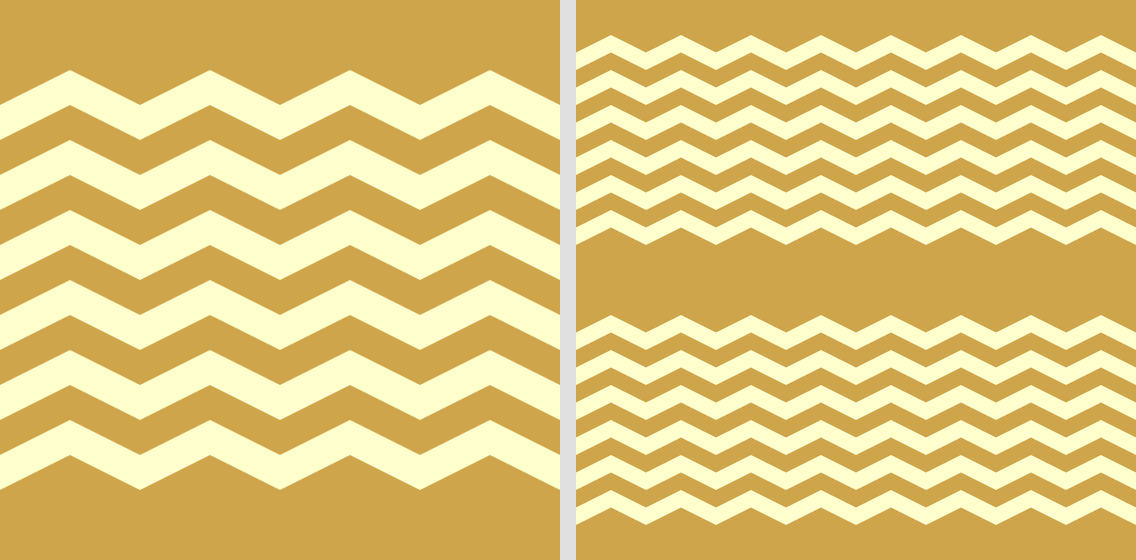
Left, the tile; right, the same tile 2 across and 2 down.
This pattern is drawn by a Shadertoy shader. Its source:

```glsl
// Six cream chevron bands on a plain ochre ground, with wide margins above and below.
// A triangle wave shears the canvas so each zigzag becomes a straight band;
// the nearest band index is clamped to limit the stack, and the tile wraps both ways.

const vec3 OCHRE = vec3(0.808, 0.647, 0.294);
const vec3 CREAM = vec3(1.0, 1.0, 0.808);

const float ZIGZAGS = 4.0;           // peaks across the canvas
const float PEAK_HEIGHT = 1.0 / 16.0;
const float BAND_WIDTH = 1.0 / 16.0; // measured vertically
const float BAND_PITCH = 1.0 / 8.0;
const float FIRST_BAND = 1.0;
const float LAST_BAND = 6.0;

// Triangle wave: 0 at whole numbers, 1 halfway between them
float triangleWave(float x) {
    return 1.0 - abs(2.0 * fract(x) - 1.0);
}

// Signed distance to the nearest band of a limited stack, negative inside
float bandStack(float height, float pitch, float width, float first, float last) {
    float centred = height - 0.5 * width;
    float index = clamp(floor(centred / pitch + 0.5), first, last);
    return abs(centred - index * pitch) - 0.5 * width;
}

// Antialiased coverage of a signed distance
float coverage(float dist, float pixel) {
    return clamp(0.5 - dist / pixel, 0.0, 1.0);
}

void mainImage(out vec4 fragColor, in vec2 fragCoord) {
    vec2 uv = fragCoord / iResolution.xy;

    // Straighten the zigzags
    float height = uv.y - PEAK_HEIGHT * triangleWave(uv.x * ZIGZAGS);

    // Turn the vertical distance into one perpendicular to the slanted edge
    float slope = 2.0 * PEAK_HEIGHT * ZIGZAGS;
    float dist = bandStack(height, BAND_PITCH, BAND_WIDTH, FIRST_BAND, LAST_BAND);
    dist /= length(vec2(1.0, slope));

    float pixel = 1.0 / min(iResolution.x, iResolution.y);
    fragColor = vec4(mix(OCHRE, CREAM, coverage(dist, pixel)), 1.0);
}
```
